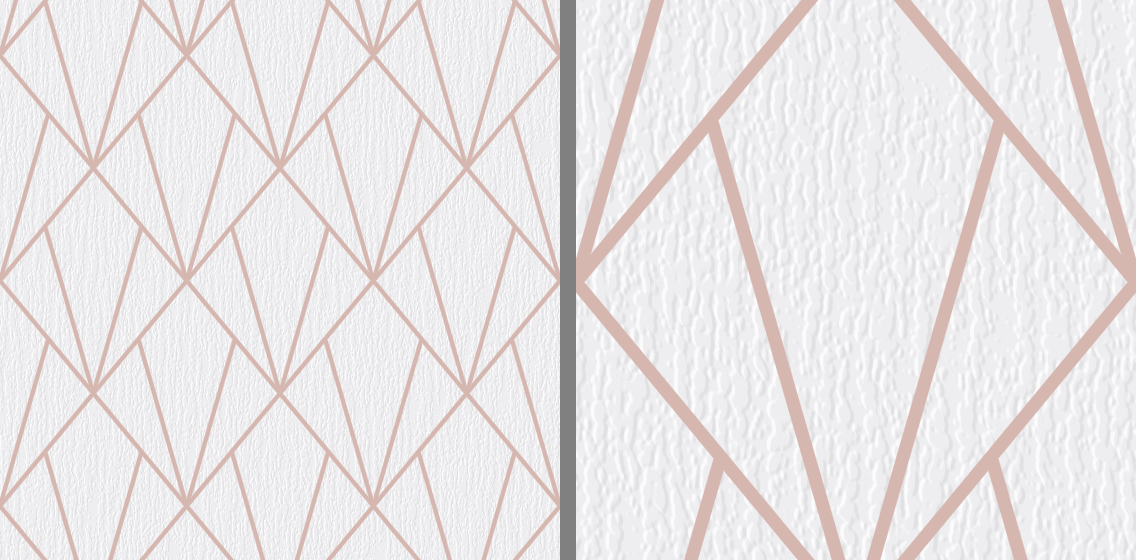
Left: the whole. Right: its middle third, enlarged.
Write a WebGL 2 fragment shader that draws this pattern.

```glsl
#version 300 es
precision highp float;
// Lattice of tall diamonds, each with two rays fanning up from its lowest corner,
// drawn as distances to folded segments in two half-shifted grids.
// The pale ground is a vertical plaster grain: stretched cellular noise, embossed.

#define REPEAT vec2(0.33333, 0.4023)  // diamond width and height
#define NODE_Y 0.4987                 // height of one row of corners
#define RAY_SLOPE 0.289               // sideways run of a ray per unit of rise
#define LINE_WIDTH 0.0078
#define LINE_COLOR vec3(0.835, 0.718, 0.690)
#define GROUND_COLOR vec3(0.933, 0.933, 0.940)
#define STREAK_CELLS vec2(125.0, 11.0)
#define RAGGED_CELLS vec2(240.0, 105.0)
#define LIGHT_STEP vec2(0.0022, -0.0010)
#define EMBOSS 0.050

uniform vec2 u_resolution;
out vec4 fragColor;

vec2 hash2(vec2 cell) {
    vec3 h = fract(cell.xyx * vec3(0.1031, 0.1030, 0.0973));
    h += dot(h, h.yzx + 33.33);
    return fract((h.xx + h.yz) * h.zy);
}

// Distance to the nearest scattered point
float cellular(vec2 p) {
    vec2 cell = floor(p), f = fract(p);
    float nearest = 4.0;
    for (int j = -1; j <= 1; j++) {
        for (int i = -1; i <= 1; i++) {
            vec2 o = vec2(i, j);
            vec2 d = o + hash2(cell + o) - f;
            nearest = min(nearest, dot(d, d));
        }
    }
    return sqrt(nearest);
}

// Raised plateaus: long streaks with ragged sides
float grainHeight(vec2 p) {
    p.x += 0.0012 * sin(p.y * 61.0 + p.x * 23.0) + 0.0006 * sin(p.y * 173.0 - p.x * 47.0);
    float h = 0.55 * cellular(p * STREAK_CELLS) + 0.45 * cellular(p * RAGGED_CELLS + 17.0);
    return smoothstep(0.37, 0.51, h);
}

float segmentDistance(vec2 p, vec2 a, vec2 b) {
    vec2 ab = b - a;
    return length(p - a - ab * clamp(dot(p - a, ab) / dot(ab, ab), 0.0, 1.0));
}

// One grid of diamonds, with the lowest corner of each at a grid node
float diamondDistance(vec2 p) {
    vec2 size = REPEAT;
    vec2 q = vec2(abs(mod(p.x + 0.5 * size.x, size.x) - 0.5 * size.x), mod(p.y, size.y));
    float rayTop = size.y / (1.0 + RAY_SLOPE * size.y / size.x);
    float d = segmentDistance(q, vec2(0.0), 0.5 * size);
    d = min(d, segmentDistance(q, vec2(0.0, size.y), 0.5 * size));
    return min(d, segmentDistance(q, vec2(0.0), vec2(RAY_SLOPE, 1.0) * rayTop));
}

void main() {
    float scale = min(u_resolution.x, u_resolution.y);
    vec2 p = gl_FragCoord.xy / scale;

    // Embossed ground
    float relief = grainHeight(p) - grainHeight(p + LIGHT_STEP);
    vec3 color = GROUND_COLOR + EMBOSS * relief;

    // Diamond outlines and rays
    vec2 node = p - vec2(0.0, NODE_Y);
    float d = min(diamondDistance(node), diamondDistance(node + 0.5 * REPEAT));
    float edge = 0.75 / scale;
    float line = 1.0 - smoothstep(-edge, edge, d - 0.5 * LINE_WIDTH);
    fragColor = vec4(mix(color, LINE_COLOR, line), 1.0);
}
```
